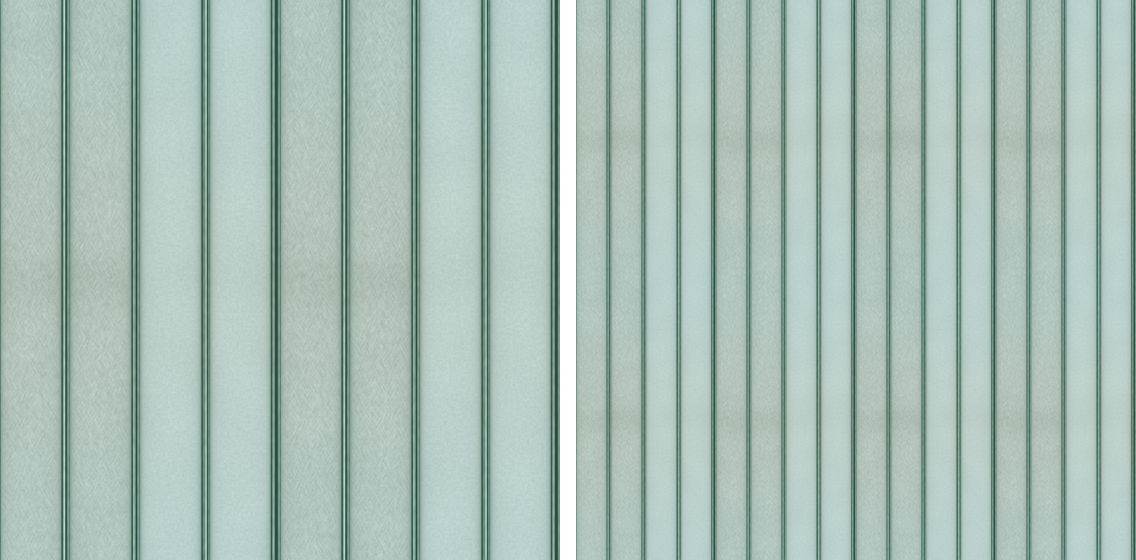
Left: one tile. Right: repeated 2 by 2.
Give the GLSL for this texture, as a WebGL 1 fragment shader.

```glsl
precision highp float;
uniform vec2 u_resolution;

const float TAU = 6.2831853;
const float BARS = 8.0;            // panels and bars across the canvas
const float BAR_CENTER = 0.9375;   // position of the bar inside its cell
const float BAR_HALF = 0.066;      // half width of the bar, in cells

const vec3 SMOOTH_PANEL = vec3(0.745, 0.823, 0.806);
const vec3 SCRATCHED_PANEL = vec3(0.712, 0.778, 0.747);
const vec3 EDGE_SHADE = vec3(0.46, 0.57, 0.51);
const vec3 BAR_GREEN = vec3(0.42, 0.55, 0.49);
const vec3 BAR_DARK = vec3(0.15, 0.255, 0.205);
const vec3 BAR_LIGHT = vec3(0.77, 0.86, 0.83);

// Random unit gradient
vec2 gradientAt(vec2 cell) {
  vec3 p = fract(cell.xyx * vec3(0.1031, 0.1030, 0.0973));
  p += dot(p, p.yzx + 33.33);
  float angle = TAU * fract((p.x + p.y) * p.z);
  return vec2(cos(angle), sin(angle));
}

// Gradient noise that wraps after a whole period
float noise(vec2 p, vec2 period) {
  vec2 i = floor(p), f = p - i;
  vec2 w = f * f * f * (f * (f * 6.0 - 15.0) + 10.0);
  vec2 lo = mod(i, period), hi = mod(i + 1.0, period);
  float a = dot(gradientAt(lo), f);
  float b = dot(gradientAt(vec2(hi.x, lo.y)), f - vec2(1.0, 0.0));
  float c = dot(gradientAt(vec2(lo.x, hi.y)), f - vec2(0.0, 1.0));
  float d = dot(gradientAt(hi), f - 1.0);
  return mix(mix(a, b, w.x), mix(c, d, w.x), w.y);
}

float tiledNoise(vec2 uv, vec2 frequency) {
  return noise(uv * frequency, frequency);
}

// Soft-edged line of a given half width
float line(float x, float center, float halfWidth, float blur) {
  return 1.0 - smoothstep(halfWidth - blur, halfWidth + blur, abs(x - center));
}

// Value of one of the four bar variants
float pick(vec4 values, float index) {
  return dot(values, 1.0 - step(0.5, abs(vec4(0.0, 1.0, 2.0, 3.0) - index)));
}

// Steep crossing scratches; whole-number shears keep them tileable
float scratches(vec2 uv) {
  float rising = tiledNoise(vec2(2.0 * uv.x - uv.y, uv.y), vec2(144.0, 62.0));
  float falling = tiledNoise(vec2(2.0 * uv.x + uv.y, uv.y), vec2(136.0, 56.0));
  float patches = 0.5 + 0.9 * tiledNoise(uv, vec2(52.0, 40.0));
  return 1.4 * mix(rising, falling, clamp(patches, 0.0, 1.0));
}

vec3 panelColor(vec2 uv, float panel, float edgeDistance) {
  float scratched = 1.0 - step(1.5, panel);
  float middle = 0.5 - 0.5 * cos(TAU * uv.y);
  vec3 color = mix(SMOOTH_PANEL, SCRATCHED_PANEL, scratched);

  // Broad tone: cool at the ends, warm and duller in the middle
  color += mix(vec3(-0.012, 0.0, 0.008), vec3(0.004, -0.004, -0.012), middle);
  float smudge = exp(-pow((uv.y - 0.5) / 0.045, 2.0));
  color -= smudge * (0.010 + 0.018 * scratched);
  color += 0.018 * tiledNoise(uv, vec2(12.0, 10.0));

  // Surface grain
  float grain = tiledNoise(uv, vec2(237.0, 229.0));
  float mottle = tiledNoise(uv, vec2(112.0, 104.0));
  color += 0.036 * grain + 0.016 * mottle;
  color += scratched * 0.06 * scratches(uv);

  // Green shading beside the bars
  float shade = 0.48 * exp(-edgeDistance / 0.03) + 0.2 * exp(-edgeDistance / 0.12);
  return mix(color, EDGE_SHADE, shade);
}

vec3 barColor(vec2 uv, float t, float variant, float blur) {
  float highlight = pick(vec4(-0.30, -0.38, 0.08, -0.45), variant);
  float groove = pick(vec4(0.12, 0.18, 0.46, 0.15), variant);
  float grooveHalf = pick(vec4(0.14, 0.13, 0.12, 0.25), variant);
  float gleam = pick(vec4(1.0, 0.65, 0.85, 0.5), variant);
  float ends = 0.5 + 0.5 * cos(TAU * uv.y);
  float wear = tiledNoise(uv, vec2(120.0, 64.0));

  vec3 color = BAR_GREEN + 0.06 * wear + ends * vec3(-0.03, 0.005, 0.015);
  color = mix(color, BAR_LIGHT, 0.25 * line(t, 0.68, 0.12, blur));
  color = mix(color, BAR_DARK, 0.8 * line(t, -0.74, 0.13, blur));
  color = mix(color, BAR_DARK, 0.9 * line(t, groove, grooveHalf, blur));
  color = mix(color, BAR_DARK, 0.3 * line(t, 0.93, 0.08, blur));
  float shine = gleam * (0.72 + 0.28 * ends + 0.2 * wear);
  return mix(color, BAR_LIGHT, clamp(shine, 0.0, 1.0) * line(t, highlight, 0.15, blur));
}

void main() {
  vec2 uv = gl_FragCoord.xy / u_resolution;
  float along = uv.x * BARS - BAR_CENTER;
  float offset = fract(along + 0.5) - 0.5;
  float variant = mod(floor(along + 0.5), 4.0);
  float panel = mod(floor(along + 1.0), 4.0);

  // The fourth bar is slightly wider
  float halfWidth = BAR_HALF * (1.0 + 0.12 * step(2.5, variant));
  float pixel = BARS / u_resolution.x;
  float t = offset / halfWidth;
  float blur = max(0.06, 0.6 * pixel / halfWidth);

  vec3 color = panelColor(uv, panel, max(abs(offset) - halfWidth, 0.0));
  vec3 bar = barColor(uv, t, variant, blur);
  color = mix(color, bar, line(t, 0.0, 1.0, blur));
  gl_FragColor = vec4(color, 1.0);
}
```
